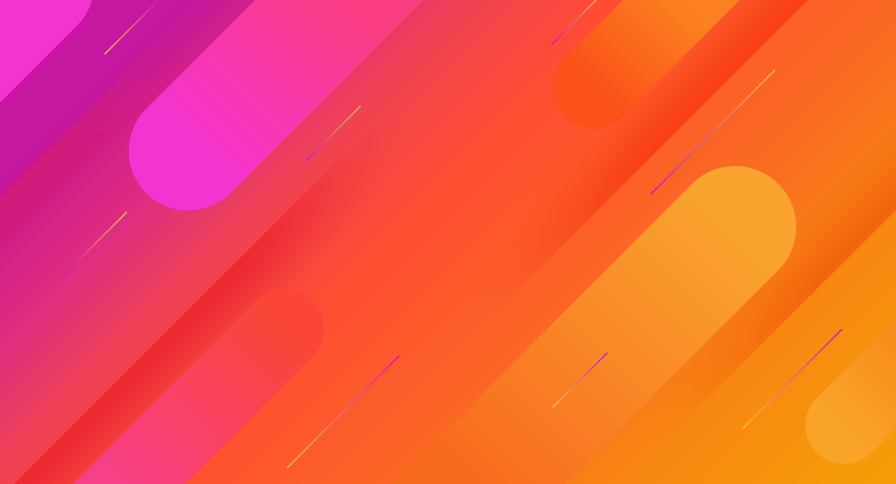
A Shadertoy shader for this background:

```glsl
// Diagonal magenta-to-amber gradient with soft folds, rounded bars and thin dashes.

// Stops of the backdrop: colour, then position across the diagonal.
const vec4 STOPS[9] = vec4[9](
    vec4(0.79, 0.10, 0.65, -1.00), vec4(0.77, 0.09, 0.62, -0.60),
    vec4(0.83, 0.13, 0.53, -0.45), vec4(0.88, 0.18, 0.50, -0.27),
    vec4(0.94, 0.26, 0.32, -0.02), vec4(1.00, 0.30, 0.20, 0.28),
    vec4(0.98, 0.42, 0.13, 0.93), vec4(0.97, 0.53, 0.07, 1.30),
    vec4(0.96, 0.62, 0.02, 1.85));

// Bars: centre of the round cap, radius, direction of the body.
const vec4 BARS[6] = vec4[6](
    vec4(0.072, 1.034, 0.123, -1), vec4(0.389, 0.688, 0.123, 1),
    vec4(0.587, 0.321, 0.082, -1), vec4(1.227, 0.819, 0.085, 1),
    vec4(1.519, 0.531, 0.126, -1), vec4(1.744, 0.121, 0.080, 1));
const vec3 CAP_COLORS[6] = vec3[6](
    vec3(0.96, 0.20, 0.82), vec3(0.96, 0.20, 0.82), vec3(0.98, 0.27, 0.22),
    vec3(0.98, 0.32, 0.10), vec3(0.98, 0.64, 0.18), vec3(0.98, 0.64, 0.16));
// Tail colour, then the distance over which it is reached.
const vec4 TAILS[6] = vec4[6](
    vec4(0.96, 0.20, 0.82, 1.00), vec4(0.98, 0.24, 0.50, 0.46),
    vec4(0.97, 0.25, 0.52, 0.45), vec4(0.99, 0.50, 0.12, 0.25),
    vec4(0.97, 0.42, 0.12, 0.75), vec4(0.97, 0.55, 0.10, 0.20));

// Dashes: lower end, horizontal extent, colour order.
const vec4 DASHES[8] = vec4[8](
    vec4(0.217, 0.889, 0.115, -1), vec4(0.633, 0.669, 0.111, 1),
    vec4(0.135, 0.435, 0.126, 1), vec4(0.594, 0.034, 0.230, -1),
    vec4(1.140, 0.908, 0.100, 1), vec4(1.345, 0.599, 0.256, 1),
    vec4(1.143, 0.159, 0.111, -1), vec4(1.536, 0.116, 0.203, -1));

float coverage(float dist, float pixel) {
    return clamp(0.5 - dist / pixel, 0.0, 1.0);
}

vec3 backdrop(float across) {
    vec3 color = STOPS[0].rgb;
    for (int i = 1; i < 9; i++) {
        float t = (across - STOPS[i - 1].w) / (STOPS[i].w - STOPS[i - 1].w);
        color = mix(color, STOPS[i].rgb, clamp(t, 0.0, 1.0));
    }
    return color;
}

// Shade that starts sharply at an edge and fades with the offset from it.
float fold(float offset, float width, float pixel) {
    return coverage(-offset, pixel) * (1.0 - smoothstep(0.0, width, offset));
}

void mainImage(out vec4 fragColor, in vec2 fragCoord) {
    vec2 p = fragCoord / iResolution.y;
    float pixel = 1.0 / iResolution.y;
    float across = p.x - p.y;
    float along = p.x + p.y;
    vec3 color = backdrop(across);

    // Magenta band near the upper left corner
    float band = coverage(abs(across + 0.537) - 0.057, pixel * 1.4);
    color = mix(color, vec3(0.82, 0.11, 0.49), band * (1.0 - smoothstep(0.7, 1.4, along)));

    // Folds
    float redFold = fold(across - 0.029, 0.20, pixel * 1.4) * (1.0 - smoothstep(0.9, 1.58, along));
    float orangeFold = fold(0.669 - across, 0.19, pixel * 1.4) * smoothstep(1.3, 2.1, along);
    float amberFold = fold(1.285 - across, 0.19, pixel * 1.4) * smoothstep(1.4, 2.2, along);
    color = mix(color, vec3(0.93, 0.16, 0.19), redFold);
    color = mix(color, vec3(0.97, 0.25, 0.08), orangeFold);
    color = mix(color, vec3(0.95, 0.39, 0.05), amberFold);

    // Rounded bars
    for (int i = 0; i < 6; i++) {
        vec2 q = (p - BARS[i].xy) * 0.7071;
        float body = (q.x + q.y) * BARS[i].w;
        float dist = length(vec2(min(body, 0.0), q.x - q.y)) - BARS[i].z;
        vec3 fill = mix(CAP_COLORS[i], TAILS[i].rgb, clamp(body / TAILS[i].w, 0.0, 1.0));
        color = mix(color, fill, coverage(dist, pixel));
    }

    // Thin two-colour dashes
    for (int i = 0; i < 8; i++) {
        vec2 q = p - DASHES[i].xy;
        float t = clamp((q.x + q.y) * 0.5 / DASHES[i].z, 0.0, 1.0);
        float dist = length(q - t * DASHES[i].z) - 0.0014;
        float warmth = DASHES[i].w > 0.0 ? t : 1.0 - t;
        vec3 ink = mix(vec3(0.75, 0.10, 0.75), vec3(1.0, 0.75, 0.20), warmth);
        color = mix(color, ink, coverage(dist, pixel));
    }

    fragColor = vec4(color, 1.0);
}
```
